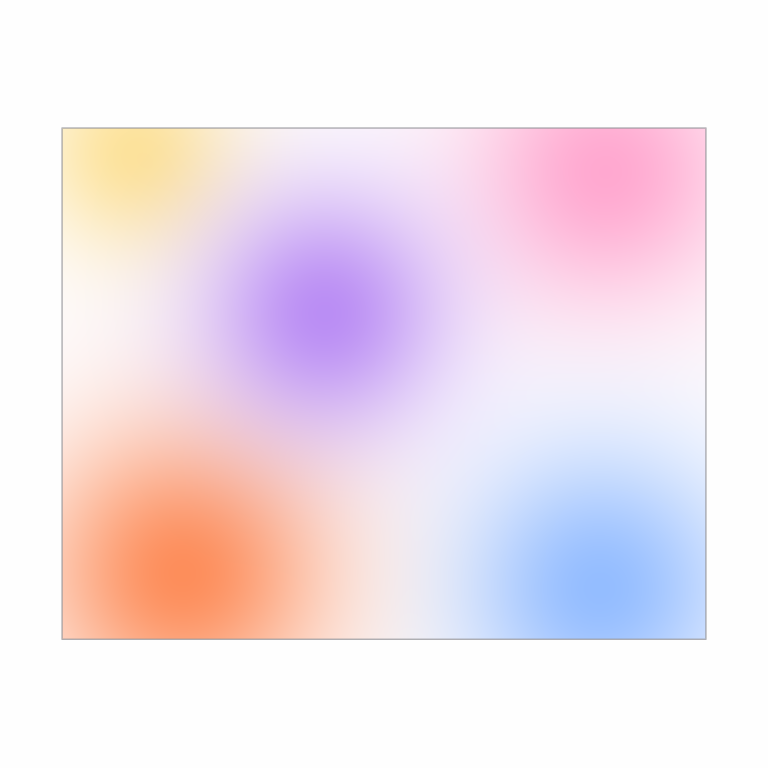
Reproduce this background procedurally as a WebGL 2 fragment shader.

```glsl
#version 300 es
precision highp float;

uniform vec2 u_resolution;
out vec4 fragColor;

struct Glow {
    vec2 center;
    float spread;
    vec3 color;
};

const vec3 PAGE_COLOR = vec3(0.998);
const vec3 CARD_COLOR = vec3(0.996, 0.992, 0.996);
const vec3 BORDER_COLOR = vec3(0.58, 0.58, 0.60);
const vec2 CARD_CENTER = vec2(0.5, 0.5005);
const vec2 CARD_HALF_SIZE = vec2(0.4192, 0.3328);
const float BORDER_WIDTH = 0.0014;

const int GLOW_COUNT = 5;
const Glow GLOWS[GLOW_COUNT] = Glow[](
    Glow(vec2(0.176, 0.802), 0.092, vec3(0.992, 0.890, 0.605)),  // yellow
    Glow(vec2(0.789, 0.776), 0.124, vec3(1.000, 0.660, 0.815)),  // pink
    Glow(vec2(0.781, 0.234), 0.127, vec3(0.580, 0.740, 1.000)),  // blue
    Glow(vec2(0.238, 0.254), 0.133, vec3(0.992, 0.555, 0.355)),  // orange
    Glow(vec2(0.423, 0.592), 0.112, vec3(0.730, 0.555, 0.955))   // violet
);

float boxDistance(vec2 p, vec2 halfSize) {
    vec2 d = abs(p) - halfSize;
    return length(max(d, 0.0)) + min(max(d.x, d.y), 0.0);
}

float gaussian(float distance, float spread) {
    float t = distance / spread;
    return exp(-0.5 * t * t);
}

// Soft colour glows layered over the card
vec3 meshGradient(vec2 p) {
    vec3 color = CARD_COLOR;
    for (int i = 0; i < GLOW_COUNT; i++) {
        Glow glow = GLOWS[i];
        float strength = gaussian(length(p - glow.center), glow.spread);
        color = mix(color, glow.color, strength);
    }
    return color;
}

void main() {
    vec2 p = gl_FragCoord.xy / u_resolution;
    float pixel = 1.0 / min(u_resolution.x, u_resolution.y);
    float edge = boxDistance(p - CARD_CENTER, CARD_HALF_SIZE);

    // Card on the page
    float cardMask = clamp(0.5 - edge / pixel, 0.0, 1.0);
    vec3 color = mix(PAGE_COLOR, meshGradient(p), cardMask);

    // Hairline border, antialiased by its coverage of the pixel
    float inner = max(edge - 0.5 * pixel, -0.5 * BORDER_WIDTH);
    float outer = min(edge + 0.5 * pixel, 0.5 * BORDER_WIDTH);
    float borderMask = clamp((outer - inner) / pixel, 0.0, 1.0);
    color = mix(color, BORDER_COLOR, borderMask);

    fragColor = vec4(color, 1.0);
}
```
